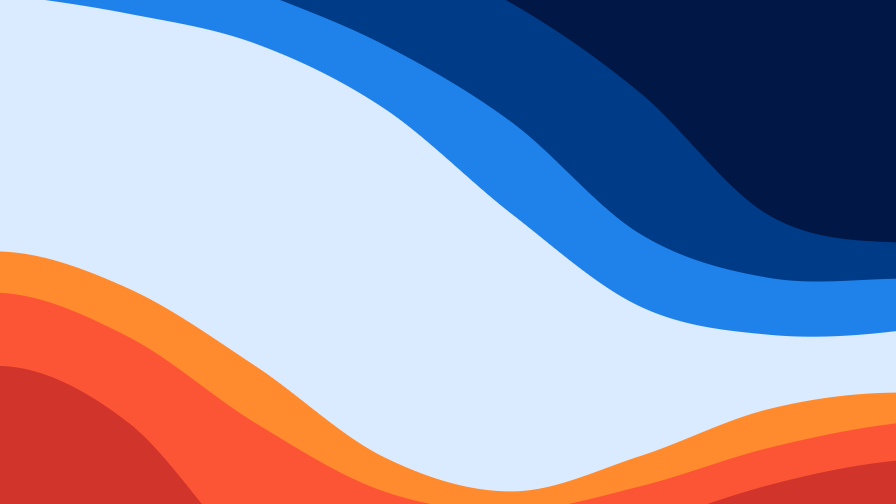
Reproduce this background procedurally as a WebGL 1 fragment shader.

```glsl
precision highp float;
// Layered flat waves: blue bands falling from the top right, warm bands rising from below.

uniform vec2 u_resolution;

const vec3 PALE = vec3(0.855, 0.918, 1.0);
const vec3 BLUE = vec3(0.118, 0.51, 0.918);
const vec3 DEEP_BLUE = vec3(0.0, 0.23, 0.53);
const vec3 NAVY = vec3(0.005, 0.09, 0.27);
const vec3 ORANGE = vec3(1.0, 0.545, 0.18);
const vec3 CORAL = vec3(0.99, 0.333, 0.212);
const vec3 RED = vec3(0.82, 0.204, 0.169);

const float SPANS = 7.0;          // knot intervals across the canvas
const float SLOPE_STEP = 0.002;   // step for the slope estimate

// Catmull-Rom weights for four knot distances
vec4 splineWeights(vec4 d) {
  d = abs(d);
  vec4 inner = (1.5 * d - 2.5) * d * d + 1.0;
  vec4 outer = ((2.5 - 0.5 * d) * d - 4.0) * d + 2.0;
  return mix(inner, outer, step(1.0, d)) * step(d, vec4(2.0));
}

// Depth below the top edge at x; guides are the knots just outside the canvas
float waveDepth(float x, vec2 guides, vec4 leftKnots, vec4 rightKnots) {
  float t = x * SPANS;
  vec4 index = vec4(0.0, 1.0, 2.0, 3.0);
  vec2 guideWeights = splineWeights(vec4(t + 1.0, t - SPANS - 1.0, 9.0, 9.0)).xy;
  return dot(leftKnots, splineWeights(t - index))
       + dot(rightKnots, splineWeights(t - index - 4.0))
       + dot(guides, guideWeights);
}

// Signed distance to the wave in canvas heights, positive below it
float waveDistance(vec2 p, vec2 guides, vec4 leftKnots, vec4 rightKnots) {
  float depth = waveDepth(p.x, guides, leftKnots, rightKnots);
  float ahead = waveDepth(p.x + SLOPE_STEP, guides, leftKnots, rightKnots);
  float aspect = u_resolution.x / u_resolution.y;
  float slope = (ahead - depth) / (SLOPE_STEP * aspect);
  return (p.y - depth) / sqrt(1.0 + slope * slope);
}

// Lay a colour where the distance is positive, with a one-pixel soft edge
vec3 paint(vec3 base, vec3 layer, float dist) {
  return mix(base, layer, clamp(dist * u_resolution.y + 0.5, 0.0, 1.0));
}

void main() {
  // x runs rightward, y runs downward, both from 0 to 1
  vec2 p = gl_FragCoord.xy / u_resolution;
  p.y = 1.0 - p.y;

  // Upper cool bands
  float blueEdge = waveDistance(p, vec2(-0.039, 0.604),
    vec4(-0.012, 0.027, 0.087, 0.215), vec4(0.425, 0.608, 0.664, 0.657));
  float deepEdge = waveDistance(p, vec2(-0.27, 0.542),
    vec4(-0.197, -0.116, -0.019, 0.089), vec4(0.243, 0.464, 0.551, 0.553));
  float navyEdge = waveDistance(p, vec2(-0.36, 0.449),
    vec4(-0.32, -0.255, -0.185, -0.11), vec4(0.007, 0.184, 0.426, 0.481));

  // Lower warm bands
  float orangeEdge = waveDistance(p, vec2(0.558, 0.808),
    vec4(0.499, 0.572, 0.727, 0.907), vec4(0.975, 0.905, 0.812, 0.779));
  float coralEdge = waveDistance(p, vec2(0.644, 0.829),
    vec4(0.581, 0.668, 0.84, 0.975), vec4(1.014, 0.965, 0.889, 0.84));
  float redEdge = waveDistance(p, vec2(0.824, 0.912),
    vec4(0.726, 0.838, 1.116, 1.25), vec4(1.157, 1.049, 0.963, 0.914));

  vec3 color = PALE;
  color = paint(color, BLUE, -blueEdge);
  color = paint(color, DEEP_BLUE, -deepEdge);
  color = paint(color, NAVY, -navyEdge);
  color = paint(color, ORANGE, orangeEdge);
  color = paint(color, CORAL, coralEdge);
  color = paint(color, RED, redEdge);

  gl_FragColor = vec4(color, 1.0);
}
```
